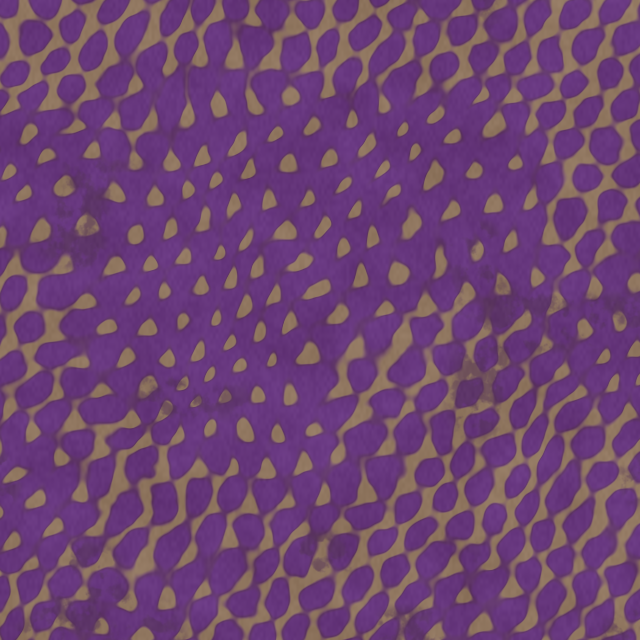
A Shadertoy shader for this texture:

```glsl
// Purple cloth with a tan reptile-skin net that breaks up into slanted dashes.
const vec3 PURPLE = vec3(0.400, 0.212, 0.490);
const vec3 RIM = vec3(0.365, 0.215, 0.370);
const vec3 TAN = vec3(0.565, 0.465, 0.375);
const vec3 STAIN = vec3(0.330, 0.200, 0.340);
const float CELL = 0.054;          // spacing of the cells
const float STRETCH = 1.28;        // cell elongation
const float STRETCH_ANGLE = 0.86;
const float STRAND_ANGLE = 1.13;   // direction of the tan strands
const float EDGE = 0.34;           // softness, in field units
const float NET_LEVEL = -0.80;     // tan cutoff in the closed net
const float DASH_LEVEL = -1.32;    // tan cutoff among loose dashes
const float DASH_PHASE = 1.35;     // phase shift that opens the net

float hash(vec2 p) {
    return fract(sin(dot(p, vec2(127.1, 311.7))) * 43758.5453);
}

float noise(vec2 p) {
    vec2 i = floor(p), f = fract(p);
    f = f * f * (3.0 - 2.0 * f);
    return mix(mix(hash(i), hash(i + vec2(1, 0)), f.x),
               mix(hash(i + vec2(0, 1)), hash(i + vec2(1, 1)), f.x), f.y);
}

float fbm(vec2 p) {
    float sum = 0.0, amp = 0.5;
    for (int i = 0; i < 4; i++) {
        sum += amp * noise(p);
        p = mat2(1.6, 1.2, -1.2, 1.6) * p + 7.3;
        amp *= 0.5;
    }
    return sum / 0.9375;
}

vec2 noise2(vec2 p) {
    return vec2(noise(p), noise(p + 41.7)) - 0.5;
}

vec2 heading(float angle) {
    return vec2(cos(angle), sin(angle));
}

// Three crossed waves: cells at the peaks, a honeycomb in the valleys
float cellField(vec2 p, float phase) {
    vec2 axis = heading(STRETCH_ANGLE);
    p -= axis * dot(p, axis) * (1.0 - 1.0 / STRETCH);
    float k = 6.28318 / (0.866 * CELL);
    float a = STRAND_ANGLE + 1.5708;
    return 1.18 * cos(k * dot(p, heading(a)) + phase)
         + 0.95 * cos(k * dot(p, heading(a + 2.0944)))
         + 0.95 * cos(k * dot(p, heading(a - 2.0944)));
}

void mainImage(out vec4 fragColor, in vec2 fragCoord) {
    vec2 p = fragCoord / iResolution.y;

    // Broad bending plus small ragged wobble
    vec2 q = p + 0.060 * noise2(p * 4.5 + 3.0)
               + 0.022 * noise2(p * 15.0 + 19.0)
               + 0.007 * noise2(p * 55.0 + 31.0);

    // Where the net closes and where it loosens
    float net = smoothstep(0.28, 0.72, noise(p * 4.2 + 11.0) * 0.7
                                     + noise(p * 9.0 + 5.0) * 0.3);
    float field = cellField(q, mix(DASH_PHASE, 0.1, net));
    field += 0.75 * (noise(p * 24.0 + 53.0) - 0.5);
    float level = mix(DASH_LEVEL, NET_LEVEL, net);
    float side = level - field;
    float tanMask = smoothstep(-EDGE, EDGE, side);

    // Worn cloth: mottling, fine weave, occasional dark stains
    float mottle = fbm(p * 18.0) - 0.5;
    float weave = noise(p * vec2(230.0, 120.0)) - 0.5;
    float stain = smoothstep(0.68, 0.84, noise(p * 8.0 + 71.0))
                * smoothstep(0.46, 0.66, fbm(p * 42.0));

    float rim = exp(-pow((side + 0.25) / 0.42, 2.0));
    vec3 ground = mix(PURPLE, RIM, 0.65 * rim);
    ground += vec3(0.07, 0.06, 0.10) * mottle;
    vec3 color = mix(ground, TAN + 0.07 * mottle, tanMask);
    color = mix(color, STAIN, 0.55 * stain);
    color += 0.030 * weave;
    fragColor = vec4(color, 1.0);
}
```
